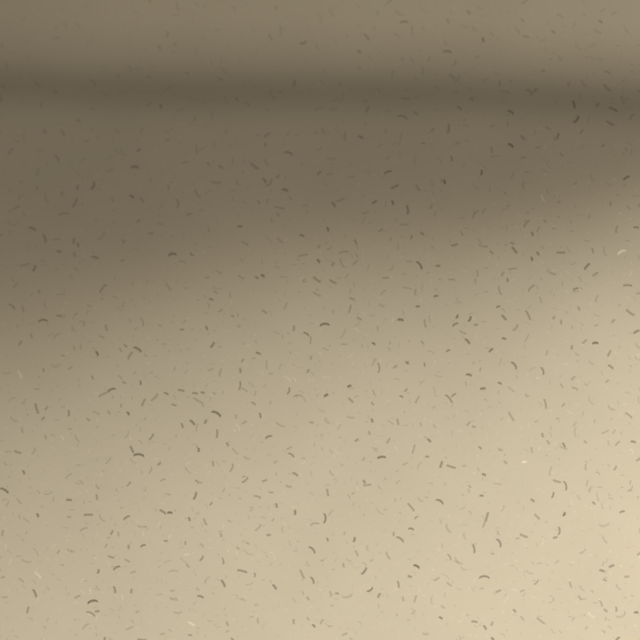
Reproduce this texture procedurally as a Shadertoy shader.

```glsl
// Cream speckled stone under a soft diagonal shadow, with scattered small curved flecks.

const float SHADE_LEVEL = 0.445;   // brightness inside the shadow
const float BAND_DEPTH = 0.05;     // extra darkness of the crease near the top
const float BAND_WIDTH = 0.035;
const vec3 SHADE_TINT = vec3(1.0, 0.908, 0.745);
const vec3 LIGHT_TINT = vec3(1.0, 0.932, 0.790);
const float FLECK_CELLS = 42.0;
const float FLECK_SHARE = 0.62;
const float FLECK_CONTRAST = 0.36;
const float GRAIN_CELLS = 76.0;
const float GRAIN_SHARE = 0.80;
const float GRAIN_CONTRAST = 0.075;
const float MOTTLE = 0.010;
const float FLECK_ANGLE = -0.75;   // main slant, falling to the right
const float ANGLE_SPREAD = 2.1;

vec4 hash4(vec2 p) {
    vec4 q = fract(p.xyxy * vec4(0.1031, 0.1030, 0.0973, 0.1099));
    q += dot(q, q.wzxy + 33.33);
    return fract((q.xxyz + q.yzzw) * q.zywx);
}

// Brightness of the bare surface: top strip, crease, shadow, then diagonal light
float surfaceLight(vec2 uv) {
    float down = 1.0 - uv.y;
    float crease = 0.132 + 0.026 * uv.x + 0.004 * sin(uv.x * 7.0);
    float strip = 1.0 - smoothstep(crease - 0.13, crease + 0.01, down);
    float offset = (down - crease) / BAND_WIDTH;
    float light = SHADE_LEVEL + 0.02 * (uv.x - 0.5);
    light += mix(0.055, 0.115, uv.x) * strip;
    light -= BAND_DEPTH * exp(-offset * offset);

    float start = mix(0.41, 0.275, uv.x) + 0.012 * sin(uv.x * 9.0 + 1.0);
    float reach = (down - start) / mix(0.64, 0.42, uv.x);
    float lit = 0.5 * (reach + sqrt(reach * reach + 0.012));
    return light + mix(0.36, 0.43, uv.x) * (1.0 - exp(-2.2 * lit));
}

// Slow uneven tone made from layered sines
float mottle(vec2 p) {
    float sum = sin(p.x * 17.0 + 2.0 * sin(p.y * 11.0));
    sum += sin(p.y * 23.0 - p.x * 9.0 + 1.5 * sin(p.x * 19.0));
    sum += 0.6 * sin(p.x * 41.0 + p.y * 37.0 + 2.0 * sin(p.y * 29.0));
    return sum / 2.6;
}

// Cellular strokes: x gathers dark marks, y gathers pale marks
vec2 flecks(vec2 p, float share, float paleShare, float softness, vec2 seed) {
    vec2 cell = floor(p);
    vec2 marks = vec2(0.0);
    for (int j = -1; j <= 1; j++) {
        for (int i = -1; i <= 1; i++) {
            vec2 id = cell + vec2(i, j);
            vec4 place = hash4(id + seed);
            vec4 form = hash4(id + seed + 71.3);
            float angle = FLECK_ANGLE + ANGLE_SPREAD * (place.z + form.w - 1.0);
            vec2 axis = vec2(cos(angle), sin(angle));
            vec2 d = p - id - place.xy;
            vec2 q = vec2(dot(d, axis), dot(d, vec2(-axis.y, axis.x)));
            float halfLength = mix(0.07, 0.28, form.x * form.x);
            q.y += (form.y - 0.5) * 2.4 * (q.x * q.x - 0.02);
            q.x -= clamp(q.x, -halfLength, halfLength);
            float radius = mix(0.035, 0.075, form.z);
            float ink = 1.0 - smoothstep(radius - softness, radius + softness, length(q));
            ink *= step(place.w, share) * mix(0.2, 1.0, form.y * form.z);
            float pale = step(fract(form.x * 37.0), paleShare);
            marks = max(marks, ink * vec2(1.0 - pale, pale));
        }
    }
    return marks;
}

void mainImage(out vec4 fragColor, in vec2 fragCoord) {
    vec2 uv = fragCoord / iResolution.xy;
    vec2 p = fragCoord / iResolution.y;

    // Base light
    float light = surfaceLight(uv) * (1.0 + MOTTLE * mottle(p));

    // Marks fade and blur toward the upper left
    float focus = smoothstep(0.0, 0.9, 0.45 * uv.x + 1.1 * (1.0 - uv.y));
    float blur = mix(0.13, 0.075, focus);
    vec2 bold = flecks(p * FLECK_CELLS, FLECK_SHARE, 0.03, blur, vec2(13.0, 5.0));
    vec2 fine = flecks(p * GRAIN_CELLS, GRAIN_SHARE, 0.45, blur + 0.05, vec2(131.0, 57.0));
    float visible = mix(0.25, 1.0, focus);
    light *= 1.0 - visible * FLECK_CONTRAST * (bold.x - 0.5 * bold.y);
    light *= 1.0 - visible * GRAIN_CONTRAST * (1.6 * fine.x - fine.y);

    // Warm tint, yellower in the shade
    vec3 tint = mix(SHADE_TINT, LIGHT_TINT, smoothstep(0.42, 0.75, light));
    fragColor = vec4(clamp(light * tint, 0.0, 1.0), 1.0);
}
```
